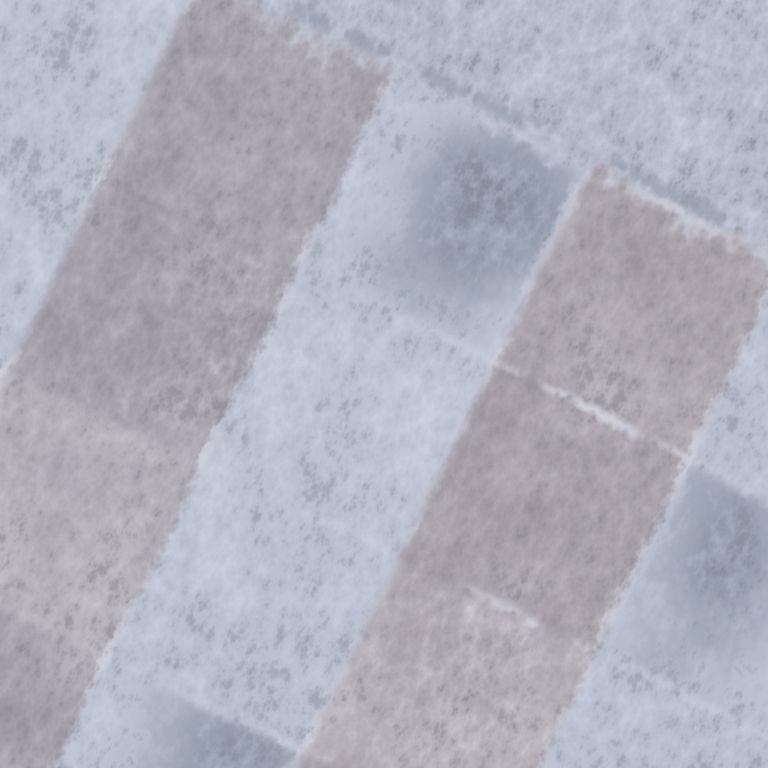
Give the GLSL for this texture, as a Shadertoy shader.

```glsl
#define TILE vec2(.283, .28)
#define ANCHOR vec2(.521, .277)
#define TILT .453
#define SOFT .035
#define JOINT_WIDTH .02
#define PALE vec3(.765, .785, .845)
#define SLATE vec3(.595, .625, .69)
#define ROSE vec3(.635, .622, .668)
#define DUST vec3(.72, .708, .748)
#define SOOT vec3(.53, .525, .58)
#define JOINT vec3(.81, .815, .86)
#define TOP_ROW 2.

vec2 hash2(vec2 p) {
    p = vec2(dot(p, vec2(127.1, 311.7)), dot(p, vec2(269.5, 183.3)));
    return fract(sin(p) * 4375.85);
}

// Distance to the nearest scattered point
float cellDistance(vec2 p) {
    vec2 cell = floor(p), local = fract(p);
    float nearest = 2.;
    for (int y = -1; y <= 1; y++)
    for (int x = -1; x <= 1; x++) {
        vec2 offset = vec2(x, y);
        vec2 delta = offset + hash2(cell + offset) - local;
        nearest = min(nearest, dot(delta, delta));
    }
    return sqrt(nearest);
}

// Crumbly stone grain, centred on zero
float stoneGrain(vec2 p) {
    float sum = 0., amp = 1.;
    for (int i = 0; i < 3; i++) {
        sum += amp * (cellDistance(p) - .45);
        p = mat2(.8, .6, -.6, .8) * p * 1.9 + 3.7;
        amp *= .75;
    }
    return sum;
}

// Soft blotches from warped, layered sines
float clouds(vec2 p) {
    float sum = 0., amp = .6;
    for (int i = 0; i < 4; i++) {
        p = mat2(.8, .6, -.6, .8) * p * 1.6 + 1.7;
        p += .6 * sin(p.yx);
        sum += amp * sin(p.x) * cos(p.y);
        amp *= .6;
    }
    return sum;
}

void mainImage(out vec4 fragColor, in vec2 fragCoord) {
    vec2 p = fragCoord / iResolution.y - ANCHOR;
    float c = cos(TILT), s = sin(TILT);
    vec2 turned = mat2(c, s, -s, c) * p;

    float grain = stoneGrain(turned * vec2(24., 17.));
    float speckle = stoneGrain(turned * vec2(62., 42.) + 9.);
    float blotch = clouds(turned * 5.);
    float patches = clouds(turned * 11. + 5.);

    // Tilted grid with crumbling edges
    vec2 grid = turned / TILE + .012 * vec2(patches, blotch) + .03 * vec2(speckle, grain);
    vec2 id = floor(grid), local = fract(grid);
    vec2 edge = .5 - abs(local - .5);

    // Alternating columns below one pale top band
    float bandEdge = grid.y - TOP_ROW + .12 * grain;
    float below = 1. - smoothstep(-2. * SOFT, 2. * SOFT, bandEdge);
    float fromRose = abs(mod(grid.x + .5, 2.) - 1.);
    float rose = below * (1. - smoothstep(.5 - SOFT, .5 + SOFT, fromRose));

    // Mottled slate stain on every third pale tile
    float stained = 1. - step(.5, abs(mod(id.x + 2. * id.y, 3.) - 1.));
    vec2 stainCentre = vec2(.5 - .2 * id.x, .62);
    float reach = length((local - stainCentre) * vec2(1.1, .9));
    reach -= .14 * blotch + .25 * grain + .15 * speckle;
    float stain = stained * below * (1. - smoothstep(.15, .6, reach));
    stain *= smoothstep(0., 2. * SOFT, min(edge.x, edge.y));

    // Pale stone
    float band = 1. - below;
    float grey = .12 + .2 * band + .14 * blotch + .12 * patches + .8 * stain;
    vec3 pale = mix(PALE, SLATE, clamp(grey, 0., 1.));

    // Rose stone, lighter on every third row
    float row = id.y + smoothstep(1. - 2. * SOFT, 1., local.y);
    float dusty = .48 + .35 * cos(2.0944 * (row + 1.)) + .35 * blotch + .35 * patches;
    vec3 warm = mix(ROSE, DUST, clamp(dusty, -.4, 1.));
    warm += vec3(.012, 0., -.008) * smoothstep(-1., 0., grid.x);

    vec3 color = mix(pale, warm, rose);

    // Grain and small dark pits gathered in patches
    float rough = 1. + .6 * stain + .5 * band + .2 * rose;
    color += rough * (.042 * grain + .036 * speckle);
    float pitting = .4 * patches + .2 * blotch - .55 * grain - .6 * speckle;
    color = mix(color, SOOT, .32 * rough * smoothstep(.25, .8, pitting));

    // Worn joints, brightest across the rose column and at corners
    vec2 seam = 1. - smoothstep(vec2(0.), vec2(JOINT_WIDTH * 1.8), edge);
    float wear = smoothstep(-.7, .6, patches + .4 * blotch + .8 * grain);
    float across = seam.y * smoothstep(-1.4, 0., grid.x) * mix(.4, .95, rose);
    float along = seam.x * below * mix(.25, .9, 1. - smoothstep(0., .3, edge.y));
    color = mix(color, JOINT, wear * max(across, along));

    // Dirt caught above the band joint
    float ledge = 1. - smoothstep(0., .06, abs(grid.y - TOP_ROW - .06));
    color = mix(color, SLATE, .7 * ledge * smoothstep(-.1, .4, patches - grain));

    fragColor = vec4(clamp(color, 0., 1.), 1.);
}
```
